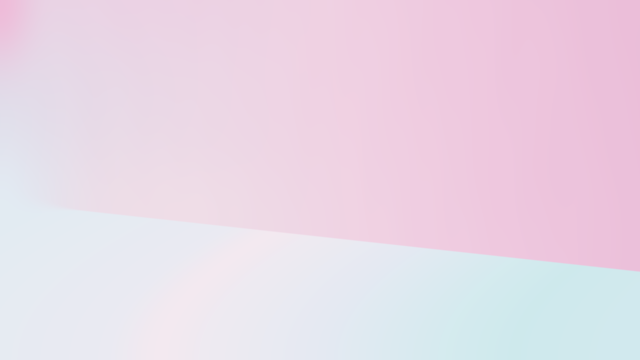
Reproduce this background procedurally as a WebGL 2 fragment shader.

```glsl
#version 300 es
precision highp float;
// Pastel background: a pink sheet with a slanted lower edge over a pale sheet.
// Each sheet is a colour ramp along a bent coordinate, tinted by soft glows
// and by faint upright streaks of gradient noise.
uniform vec2 u_resolution;
out vec4 fragColor;

vec2 hashGradient(vec2 cell) {
    float angle = 6.2832 * fract(sin(dot(cell, vec2(127.1, 311.7))) * 43758.5);
    return vec2(cos(angle), sin(angle));
}

float gradientNoise(vec2 p) {
    vec2 i = floor(p), f = fract(p);
    vec2 w = f * f * f * (f * (f * 6.0 - 15.0) + 10.0);
    float a = dot(hashGradient(i), f);
    float b = dot(hashGradient(i + vec2(1, 0)), f - vec2(1, 0));
    float c = dot(hashGradient(i + vec2(0, 1)), f - vec2(0, 1));
    float d = dot(hashGradient(i + vec2(1, 1)), f - vec2(1, 1));
    return mix(mix(a, b, w.x), mix(c, d, w.x), w.y);
}

// Soft elliptical spot, 1 at its centre
float glow(vec2 p, vec2 centre, vec2 radius) {
    vec2 d = (p - centre) / radius;
    return exp(-dot(d, d));
}

float ramp(float from, float to, float t) {
    return clamp((t - from) / (to - from), 0.0, 1.0);
}

vec3 pinkSheet(vec2 uv) {
    // Colour bands lean to the right as they descend
    float t = uv.x + 0.1 * (uv.y - 0.6);
    vec3 color = mix(vec3(0.872, 0.867, 0.915), vec3(0.898, 0.855, 0.908), ramp(0.0, 0.12, t));
    color = mix(color, vec3(0.920, 0.845, 0.900), ramp(0.12, 0.30, t));
    color = mix(color, vec3(0.940, 0.820, 0.888), ramp(0.30, 0.54, t));
    color = mix(color, vec3(0.932, 0.780, 0.870), ramp(0.54, 0.78, t));
    color = mix(color, vec3(0.920, 0.745, 0.850), ramp(0.78, 1.02, t));

    // Warm light near the slanted edge, pink along the top, blue haze at left
    color = mix(color, vec3(0.945, 0.875, 0.908), 0.7 * glow(uv, vec2(0.25, 0.40), vec2(0.22, 0.20)));
    color = mix(color, vec3(0.925, 0.810, 0.888), 0.7 * glow(uv, vec2(0.22, 1.05), vec2(0.26, 0.20)));
    color = mix(color, vec3(0.888, 0.918, 0.950), glow(uv, vec2(0.0, 0.42), vec2(0.09, 0.20)));
    color = mix(color, vec3(0.935, 0.735, 0.850), glow(uv, vec2(0.0, 1.0), vec2(0.05, 0.17)));
    return color + 0.006 * gradientNoise(uv * vec2(24.0, 3.0)) * vec3(0.4, 1.0, 0.6);
}

vec3 paleSheet(vec2 uv) {
    // Bands start upright at the bottom and arc to the right
    float t = uv.x - 1.4 * uv.y * uv.y;
    vec3 color = mix(vec3(0.885, 0.922, 0.950), vec3(0.918, 0.918, 0.948), ramp(-0.20, 0.18, t));
    color = mix(color, vec3(0.952, 0.912, 0.940), smoothstep(0.16, 0.25, t));
    color = mix(color, vec3(0.930, 0.917, 0.945), smoothstep(0.25, 0.34, t));
    color = mix(color, vec3(0.895, 0.915, 0.950), ramp(0.34, 0.50, t));
    color = mix(color, vec3(0.832, 0.920, 0.935), ramp(0.50, 0.70, t));
    color = mix(color, vec3(0.808, 0.914, 0.927), ramp(0.70, 0.80, t));
    return mix(color, vec3(0.820, 0.912, 0.932), ramp(0.80, 0.95, t));
}

void main() {
    vec2 uv = gl_FragCoord.xy / u_resolution;
    float pixel = 1.0 / u_resolution.y;

    // The slanted edge dissolves towards the left side
    float height = uv.y - mix(0.440, 0.2454, uv.x);
    float blur = pixel + 0.05 * (1.0 - smoothstep(0.0, 0.13, uv.x));
    float cover = smoothstep(-blur, blur, height);
    fragColor = vec4(mix(paleSheet(uv), pinkSheet(uv), cover), 1.0);
}
```
